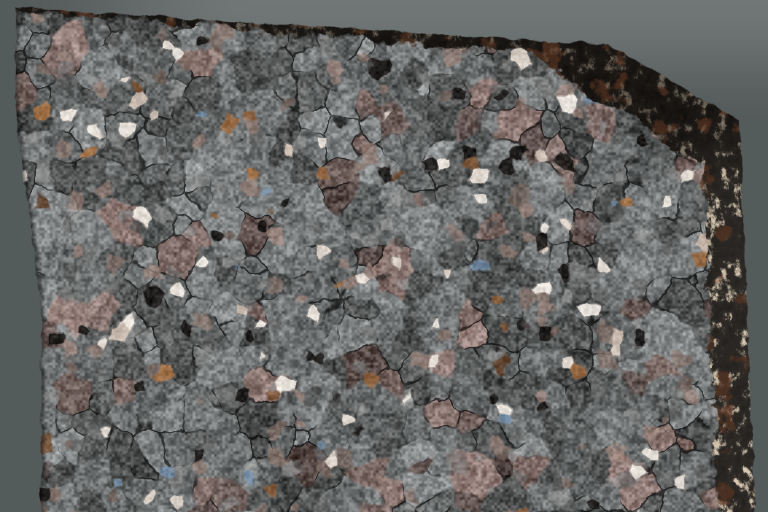
Reproduce this texture procedurally as a WebGL 2 fragment shader.

```glsl
#version 300 es
precision highp float;
// A cut slab of interlocking grey mineral grains with a dark weathered rim on a plain grey ground.

#define GRAIN_SCALE 19.0
#define FLECK_SCALE 42.0
#define TONE_DARK 0.285
#define TONE_LIGHT 0.535
#define TEXTURE_GAIN 0.40
#define CRACK_DEPTH 0.62
#define WHITE_SHARE 0.024
#define BLACK_SHARE 0.016
#define AMBER_SHARE 0.010
#define RIM_COLOR vec3(0.10, 0.088, 0.075)

uniform vec2 u_resolution;
out vec4 fragColor;

vec3 hash3(vec2 p) {
  vec3 q = fract(p.xyx * vec3(0.1031, 0.1030, 0.0973));
  q += dot(q, q.yxz + 33.33);
  return fract((q.xxy + q.yzz) * q.zyx);
}

float noise(vec2 p) {
  vec2 i = floor(p), f = fract(p);
  f = f * f * (3.0 - 2.0 * f);
  return mix(mix(hash3(i).x, hash3(i + vec2(1, 0)).x, f.x),
             mix(hash3(i + vec2(0, 1)).x, hash3(i + vec2(1, 1)).x, f.x), f.y);
}

float fbm(vec2 p) {
  float sum = 0.0, gain = 0.53;
  for (int i = 0; i < 4; i++) {
    sum += gain * noise(p);
    p = mat2(0.8, 0.6, -0.6, 0.8) * p * 2.1 + 7.3;
    gain *= 0.5;
  }
  return sum;
}

// Weighted cells: ids of the two nearest grains, returns the gap between them.
float cells(vec2 p, out vec2 idA, out vec2 idB) {
  vec2 base = floor(p);
  float nearA = 9.0, nearB = 9.0;
  idA = idB = base;
  for (int y = -2; y <= 2; y++)
    for (int x = -2; x <= 2; x++) {
      vec2 id = base + vec2(x, y);
      vec3 h = hash3(id + 50.0);
      float d = length(id + 0.1 + 0.8 * h.xy - p) - 0.55 * h.z * h.z;
      if (d < nearA) { nearB = nearA; idB = idA; nearA = d; idA = id; }
      else if (d < nearB) { nearB = d; idB = id; }
    }
  return nearB - nearA;
}

// Large grains: mostly neutral grey, some pink, warmer to the right.
vec3 grainColor(vec2 id) {
  vec3 h = hash3(id + 211.0);
  float tone = mix(TONE_DARK, TONE_LIGHT, h.x) + 0.09 * smoothstep(0.88, 1.0, h.z);
  float warm = step(0.90 - 0.09 * smoothstep(8.0, 20.0, id.x), h.y);
  return tone * mix(vec3(0.985, 1.01, 1.01), vec3(1.15, 0.98, 0.94), warm);
}

// Small flecks: colour and opacity picked by share.
vec4 fleckColor(vec2 id) {
  vec3 h = hash3(id + 97.0);
  float k = h.x;
  if (k < WHITE_SHARE) return vec4(mix(vec3(0.93, 0.91, 0.88), vec3(0.78, 0.71, 0.66), h.y * h.y), 0.95);
  k -= WHITE_SHARE;
  if (k < BLACK_SHARE) return vec4(0.10, 0.09, 0.085, 0.9);
  k -= BLACK_SHARE;
  if (k < AMBER_SHARE) return vec4(mix(vec3(0.36, 0.24, 0.16), vec3(0.68, 0.46, 0.27), h.y), 0.85);
  k -= AMBER_SHARE;
  if (k < 0.005) return vec4(0.46, 0.57, 0.68, 0.8);
  if (k < 0.055) return vec4(vec3(0.53, 0.45, 0.42) * (0.8 + 0.4 * h.y), 0.75);
  if (k < 0.14) return vec4(vec3(0.30 + 0.33 * h.y), 0.65);
  return vec4(0.42, 0.42, 0.42, 0.0);
}

// Signed distances to the cut face and to the whole slab, negative inside.
float faceDistance(vec2 p) {
  float top = p.y - 0.983 + 0.086 * p.x;
  float corner = 0.845 * (p.y - 0.88 + 0.633 * (p.x - 1.05));
  return max(max(top, corner), p.x - 1.402 + 0.044 * p.y);
}

float slabDistance(vec2 p) {
  float top = p.y - 0.987 + 0.062 * p.x;
  float corner = 0.867 * (p.y - 0.90 + 0.574 * (p.x - 1.21));
  float left = 0.03 + 0.05 * smoothstep(0.85, 0.34, p.y) - p.x;
  return max(max(top, corner), max(left, p.x - 1.475 + 0.04 * p.y));
}

void main() {
  vec2 p = gl_FragCoord.xy / u_resolution.y;
  float px = 1.0 / u_resolution.y;
  vec2 wobble = vec2(fbm(p * 38.0), fbm(p * 38.0 + 19.0)) - 0.5;
  vec2 a, b;

  // Ground, lighter toward the top middle
  float glow = smoothstep(0.75, 1.0, p.y) * smoothstep(0.0, 0.5, p.x);
  vec3 ground = mix(vec3(0.33, 0.355, 0.355), vec3(0.44, 0.465, 0.465), glow);

  // Interlocking grains with fine mottling
  float gap = cells((p + 0.018 * wobble) * GRAIN_SCALE, a, b);
  float blend = 0.5 - 0.5 * smoothstep(0.0, 2.0 * px * GRAIN_SCALE, gap);
  vec3 face = mix(grainColor(a), grainColor(b), blend);
  float mottle = 0.6 * noise(p * 190.0) + 0.4 * noise(p * 95.0 + 31.0) - 0.5;
  face += TEXTURE_GAIN * mottle + 0.12 * (fbm(p * 7.0) - 0.5);

  // Broken cracks along grain borders
  float crack = 1.0 - smoothstep(0.02, 0.02 + 2.0 * px * GRAIN_SCALE, gap);
  face *= 1.0 - CRACK_DEPTH * crack * smoothstep(0.48, 0.66, fbm(p * 14.0 + 5.0));

  // Scattered flecks
  gap = cells((p + 0.012 * wobble) * FLECK_SCALE, a, b);
  blend = 0.5 - 0.5 * smoothstep(0.0, 2.0 * px * FLECK_SCALE, gap);
  vec4 fleck = mix(fleckColor(a), fleckColor(b), blend);
  face = mix(face, fleck.rgb + 0.18 * mottle, fleck.a);

  // Gritty rim: nearly black above, paler and rustier down the right side
  float side = smoothstep(1.28, 1.42, p.x) * smoothstep(0.82, 0.6, p.y);
  float grit = fbm(p * vec2(75.0, 60.0) + 3.0);
  vec3 rim = RIM_COLOR * (0.5 + grit);
  rim += vec3(0.46, 0.43, 0.38) * smoothstep(0.55, 0.80, grit) * (0.6 + 0.8 * side) + 0.07 * side;
  rim = mix(rim, vec3(0.36, 0.21, 0.13), 0.65 * smoothstep(0.60, 0.72, fbm(p * 24.0 + 60.0)));

  // Assemble with ragged outlines
  float inner = faceDistance(p) + 0.035 * wobble.x + 0.02 * (fbm(p * 9.0) - 0.5);
  float outer = slabDistance(p) + 0.012 * wobble.y;
  face *= 1.0 - 0.45 * smoothstep(-0.012, 0.0, outer);
  vec3 color = mix(face, rim, smoothstep(-1.5 * px, 1.5 * px, inner));
  color = mix(color, ground, smoothstep(-px, px, outer));
  fragColor = vec4(clamp(color, 0.0, 1.0), 1.0);
}
```
